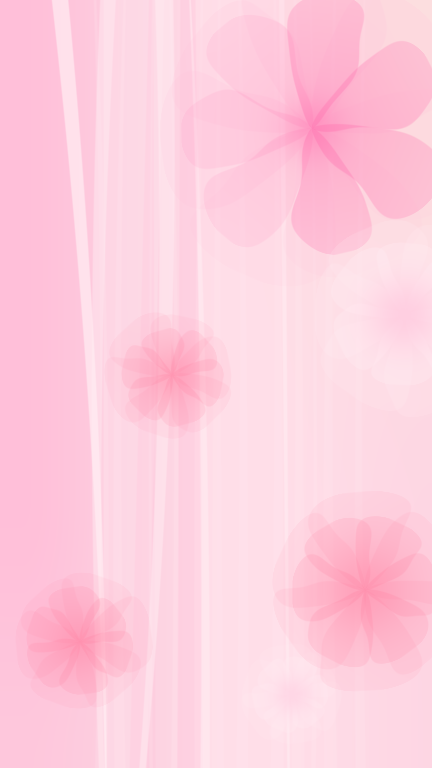
Reproduce this background procedurally as a Shadertoy shader.

```glsl
const float TAU = 6.2831853;
const vec3 ROSE = vec3(1.00, 0.75, 0.85);
const vec3 BLUSH = vec3(0.99, 0.82, 0.88);
const vec3 PALE = vec3(1.00, 0.87, 0.91);
const vec3 PEACH = vec3(0.99, 0.87, 0.875);
const vec3 MILK = vec3(1.00, 0.93, 0.95);
const vec3 MAGENTA = vec3(1.00, 0.45, 0.69);
const vec3 CORAL = vec3(1.00, 0.50, 0.63);

float hash(float n) {
    return fract(sin(n * 127.1) * 43758.5453);
}

vec2 rotate(vec2 p, float a) {
    float c = cos(a), s = sin(a);
    return vec2(c * p.x + s * p.y, c * p.y - s * p.x);
}

// Curved vertical strip: ends.xy = top and bottom x, widths.xy likewise
float ribbon(vec2 uv, vec2 ends, vec2 widths, float bend, float aa) {
    float s = 1.0 - uv.y;
    float middle = mix(ends.x, ends.y, s) + 4.0 * bend * s * (1.0 - s);
    float halfWidth = 0.5 * mix(widths.x, widths.y, s);
    return smoothstep(-aa, aa, halfWidth - abs(uv.x - middle));
}

// Teardrop along +x with a wavy rim, densest at its root
float petal(vec2 q, float len, float width, float seed, float aa) {
    float t = clamp(q.x / len, 0.0, 1.0);
    float halfWidth = width * len * pow(t, 0.7) * sqrt(1.0 - pow(t, 5.0));
    float wave = 0.035 * len * t * sin(q.x / len * 10.0 + seed * TAU);
    float side = halfWidth + wave * (1.0 - t) * 2.0 - abs(q.y + wave);
    float shape = smoothstep(-aa, aa, side) * step(0.0, q.x);
    shape *= smoothstep(0.0, 2.0 * aa, len - q.x);
    return shape * mix(1.0, 0.55, t);
}

// Ring of overlapping petals; fade weakens each one after the fourth
vec3 flower(vec3 base, vec2 p, float radius, float start, float count,
            float width, vec3 tint, float alpha, float fade, float aa) {
    vec3 col = base;
    for (float i = 0.0; i < count; i++) {
        float seed = hash(i + start * 3.7);
        float angle = start - TAU * i / count + 0.16 * (seed - 0.5);
        float len = radius * mix(0.88, 1.0, hash(seed + i));
        float strength = alpha * mix(1.0, fade, step(3.5, i));
        col = mix(col, tint, strength * petal(rotate(p, angle), len, width, seed, aa));
    }
    return col;
}

// Pale outer ring, stronger inner ring and a soft heart
vec3 bloom(vec3 base, vec2 p, float radius, float start, vec3 tint,
           vec3 heart, float alpha, float glow, float aa) {
    vec3 col = flower(base, p, radius, start + 0.5, 6.0, 0.72, tint, alpha * 0.55, 1.0, aa);
    col = flower(col, p, radius * 0.78, start, 6.0, 0.62, tint, alpha, 1.0, aa);
    float d = length(p) / radius;
    return mix(col, heart, glow * exp(-7.0 * d * d));
}

vec3 backdrop(vec2 uv, float aa) {
    vec3 left = mix(mix(ROSE, BLUSH, 0.45), ROSE, smoothstep(0.0, 0.35, uv.y));
    vec3 col = mix(left, BLUSH, smoothstep(0.05, 0.36, uv.x));
    col = mix(col, PALE, smoothstep(0.3, 0.55, uv.x));
    col = mix(col, BLUSH, 0.6 * smoothstep(0.6, 1.0, uv.x));
    col = mix(col, PEACH, smoothstep(0.45, 0.95, uv.x) * smoothstep(0.3, 0.9, uv.y));

    // Broad veils
    col = mix(col, MILK, 0.28 * ribbon(uv, vec2(0.31, 0.29), vec2(0.14, 0.10), 0.0, aa));
    col = mix(col, PALE, 0.55 * ribbon(uv, vec2(0.545, 0.555), vec2(0.20, 0.17), 0.01, aa));
    col = mix(col, ROSE, 0.32 * ribbon(uv, vec2(0.435, 0.44), vec2(0.035, 0.06), 0.0, aa));
    col = mix(col, ROSE, 0.25 * ribbon(uv, vec2(0.35, 0.33), vec2(0.01, 0.06), 0.0, aa));

    // Bright curving strips
    col = mix(col, MILK, 0.70 * ribbon(uv, vec2(0.139, 0.245), vec2(0.038, 0.004), 0.02, aa));
    col = mix(col, MILK, 0.45 * ribbon(uv, vec2(0.25, 0.235), vec2(0.036, 0.012), -0.018, aa));
    col = mix(col, MILK, 0.50 * ribbon(uv, vec2(0.38, 0.33), vec2(0.042, 0.015), 0.025, aa));
    col = mix(col, MILK, 0.55 * ribbon(uv, vec2(0.44, 0.475), vec2(0.004, 0.022), 0.012, aa));
    col = mix(col, MILK, 0.55 * ribbon(uv, vec2(0.652, 0.668), vec2(0.012, 0.006), 0.0, aa));

    // Faint scattered streaks
    for (float i = 0.0; i < 12.0; i++) {
        float x = mix(0.22, 0.88, (i + hash(i)) / 12.0);
        float lean = 0.03 * (hash(i + 20.0) - 0.5);
        vec2 widths = vec2(0.004, 0.035) * hash(i + 40.0) + 0.003;
        col = mix(col, MILK, 0.17 * ribbon(uv, vec2(x, x + lean), widths, lean, aa));
    }
    return col;
}

void mainImage(out vec4 fragColor, in vec2 fragCoord) {
    vec2 uv = fragCoord / iResolution.xy;
    vec2 p = fragCoord / iResolution.x;
    float aa = 1.0 / iResolution.x;
    vec3 col = backdrop(uv, aa);

    // Large blossom over its wide, faint halo of petals
    vec2 big = p - vec2(0.722, 1.481);
    col = flower(col, big, 0.38, 3.35, 7.0, 0.62, ROSE, 0.26, 0.6, aa);
    col = flower(col, big, 0.34, 1.40, 7.0, 0.40, MAGENTA, 0.42, 0.42, aa);
    col = mix(col, MAGENTA, 0.4 * exp(-dot(big, big) * 220.0));

    // White blossoms with pink hearts
    col = bloom(col, p - vec2(0.937, 1.049), 0.235, 0.45, MILK, ROSE, 0.55, 0.65, aa);
    col = bloom(col, p - vec2(0.676, 0.169), 0.122, 0.20, MILK, ROSE, 0.42, 0.45, aa);

    // Coral blossoms
    col = bloom(col, p - vec2(0.398, 0.910), 0.155, 0.80, CORAL, CORAL, 0.25, 0.25, aa);
    col = bloom(col, p - vec2(0.845, 0.412), 0.235, 1.10, CORAL, CORAL, 0.28, 0.30, aa);
    col = bloom(col, p - vec2(0.185, 0.292), 0.170, 0.70, CORAL, CORAL, 0.27, 0.25, aa);

    fragColor = vec4(col, 1.0);
}
```
